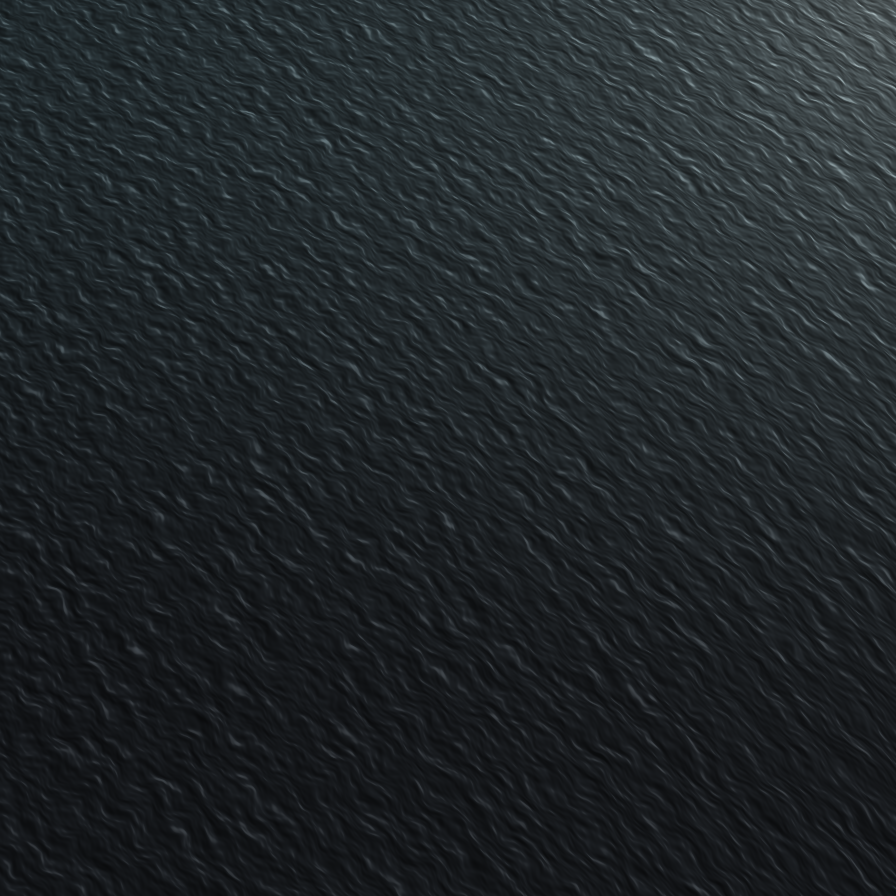
This texture is drawn by a three.js fragment shader. Its source:

```glsl
// Dark rippled water seen at a slant, with a pale sheen in the upper right.
// Stretched gradient noise in a foreshortened plane forms the wave heights;
// their slope and curvature light the faces and the thin bright ridges.
varying vec2 vUv;

// Hash without sine: a random unit vector for each lattice point
vec2 randomDirection(vec2 cell) {
  vec3 p = fract(cell.xyx * vec3(0.1031, 0.1030, 0.0973));
  p += dot(p, p.yzx + 33.33);
  return normalize(fract((p.xx + p.yz) * p.zy) - 0.4999);
}

float gradientNoise(vec2 p) {
  vec2 cell = floor(p);
  vec2 f = fract(p);
  vec2 blend = f * f * f * (f * (f * 6.0 - 15.0) + 10.0);
  float a = dot(randomDirection(cell), f);
  float b = dot(randomDirection(cell + vec2(1.0, 0.0)), f - vec2(1.0, 0.0));
  float c = dot(randomDirection(cell + vec2(0.0, 1.0)), f - vec2(0.0, 1.0));
  float d = dot(randomDirection(cell + 1.0), f - 1.0);
  return mix(mix(a, b, blend.x), mix(c, d, blend.x), blend.y);
}

// Sum of long-crested ripples, each octave turned a little from the last
float waveHeight(vec2 p) {
  float height = 0.0;
  float frequency = 34.0;
  for (int i = 0; i < 5; i++) {
    float octave = float(i);
    float angle = 0.70 + 0.20 * (mod(octave * 2.0, 3.0) - 1.0);
    vec2 crest = vec2(cos(angle), -sin(angle));
    vec2 across = vec2(-crest.y, crest.x);
    vec2 local = vec2(dot(p, crest) * 0.38, dot(p, across)) * frequency;
    float steepness = 0.56 - 0.07 * (octave - 2.2) * (octave - 2.2);
    height += steepness / frequency * gradientNoise(local + 57.3 * octave + 200.0);
    frequency *= 1.6;
  }
  return height;
}

void main() {
  // Foreshortened water plane, with crests bending down to the right
  float depth = 1.0 - 0.33 * vUv.y;
  vec2 water = vec2(vUv.x - 0.5, vUv.y) / depth;
  water.y += 0.2 * vUv.x * vUv.x;

  // Meander of the crest lines
  water += vec2(0.6, 0.8) * 0.011 * gradientNoise(water * 25.0 + 90.0);
  water += vec2(0.6, 0.8) * 0.0025 * gradientNoise(water * 70.0 + 140.0);

  // Slope and ridge curvature across the crests, sampled wider far away
  float reach = 0.0016 / (depth * depth);
  vec2 lightward = vec2(0.64, 0.77) * reach;
  float near = waveHeight(water - lightward);
  float far = waveHeight(water + lightward);
  float slope = (near - far) / (2.0 * reach);
  float ridge = (2.0 * waveHeight(water) - near - far) / reach;

  // Broad light: near-black below, teal above, grey sheen in the corner
  float sheen = exp(-3.0 * distance(vUv, vec2(1.04, 1.06)));
  float rise = smoothstep(0.2, 1.05, vUv.y + 0.12 * vUv.x);
  vec3 color = mix(vec3(0.073, 0.083, 0.095), vec3(0.120, 0.156, 0.170), rise);
  color += vec3(0.240, 0.238, 0.230) * sheen;

  // Lit and shaded faces, then thin glints where steep faces meet ridges
  float light = 0.8 * slope + 0.35 * ridge;
  color *= exp(0.47 * clamp(light, -1.6, 2.2));
  float glint = smoothstep(0.6, 1.9, slope + 0.6 * ridge);
  color += vec3(0.088, 0.089, 0.086) * glint * (0.8 + 0.3 * rise);

  gl_FragColor = vec4(color, 1.0);
}
```
